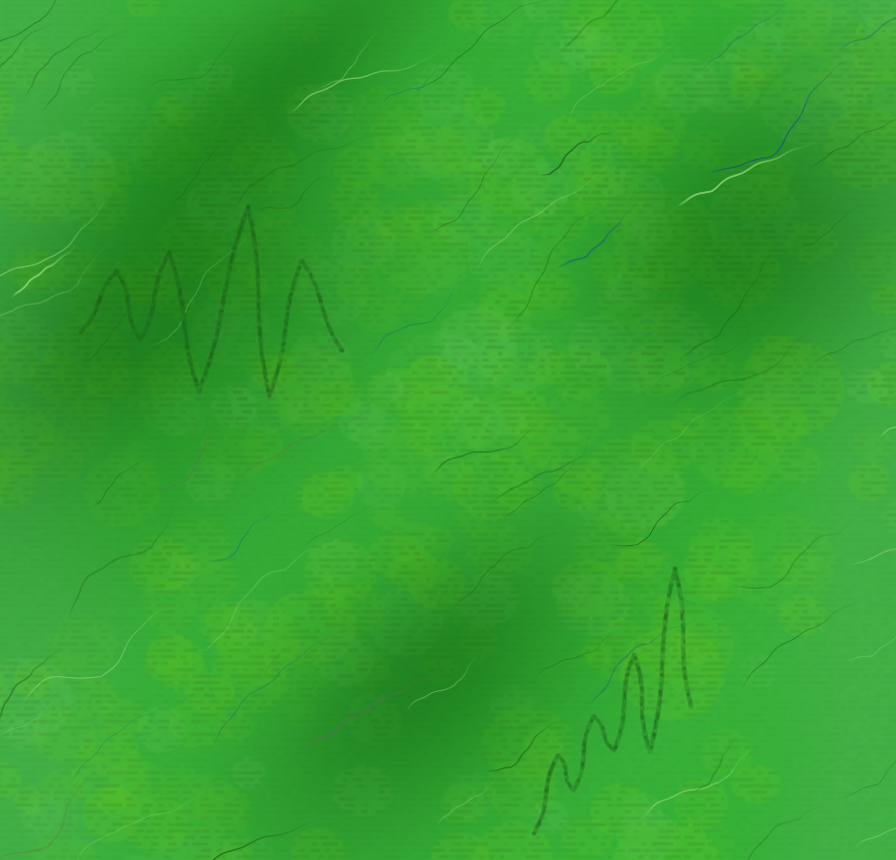
A WebGL 1 fragment shader for this background:

```glsl
precision highp float;
uniform vec2 u_resolution;

const vec3 LEAF = vec3(0.205, 0.690, 0.205);
const vec3 MIST = vec3(0.255, 0.685, 0.270);
const vec3 LIME = vec3(0.36, 0.745, 0.14);
const vec3 PALE_DISC = vec3(0.36, 0.745, 0.31);
const vec3 SHADE = vec3(0.54, 0.73, 0.53);
const vec3 INK = vec3(0.09, 0.35, 0.08);
const vec3 CHALK = vec3(0.56, 0.84, 0.48);
const vec3 BLUE = vec3(0.08, 0.36, 0.46);
const vec3 MAUVE = vec3(0.40, 0.40, 0.33);
const float DISC_ALPHA = 0.25;
const float STROKE_WIDTH = 0.0006;
const float STROKE_ROWS = 9.0;
const float SCRIBBLE_WIDTH = 0.0022;
const float WEAVE_PITCH = 0.0075;
const float WEAVE_DEPTH = 0.085;
const float TILT = 0.7;

float hash(vec2 p) {
  vec3 q = fract(vec3(p.xyx) * 0.1031);
  q += dot(q, q.yzx + 33.33);
  return fract((q.x + q.y) * q.z);
}

float noise(vec2 p) {
  vec2 i = floor(p), f = fract(p);
  f = f * f * (3.0 - 2.0 * f);
  return mix(mix(hash(i), hash(i + vec2(1, 0)), f.x),
             mix(hash(i + vec2(0, 1)), hash(i + vec2(1, 1)), f.x), f.y);
}

vec2 turn(vec2 p, float a) {
  float c = cos(a), s = sin(a);
  return vec2(c * p.x + s * p.y, c * p.y - s * p.x);
}

// Soft elongated patch along the common tilt
float patchAt(vec2 p, vec2 centre, vec2 size) {
  vec2 q = turn(p - centre, TILT) / size;
  return exp(-dot(q, q));
}

// Likelihood of discs: dense along the diagonal, sparse in the corners
float discDensity(vec2 p) {
  float v = (p.y - 0.85 * p.x - 0.1) / 0.42;
  float gaps = patchAt(p, vec2(0.02, 0.32), vec2(0.18, 0.12))
             + patchAt(p, vec2(0.46, 0.08), vec2(0.18, 0.1))
             + patchAt(p, vec2(1.0, 0.72), vec2(0.22, 0.15))
             + patchAt(p, vec2(0.0, 1.0), vec2(0.12, 0.18))
             + patchAt(p, vec2(1.0, 0.05), vec2(0.18, 0.12));
  return (0.28 + 0.55 * exp(-v * v)) * (1.0 - min(gaps, 1.0));
}

vec4 discLayer(vec2 p, float cell, float seed, float px) {
  vec2 home = floor(p / cell);
  vec4 sum = vec4(0.0);
  for (int j = -1; j <= 1; j++) for (int i = -1; i <= 1; i++) {
    vec2 id = home + vec2(i, j), key = id + seed;
    vec2 centre = (id + vec2(hash(key), hash(key + 17.3))) * cell;
    float radius = cell * mix(0.25, 0.46, hash(key + 31.7));
    vec2 q = (p - centre) * vec2(1.0, mix(1.0, 1.25, hash(key + 5.1)));
    float cover = 1.0 - smoothstep(-px, px + 0.002, length(q) - radius);
    cover *= step(hash(key + 47.9), discDensity(centre));
    float alpha = cover * DISC_ALPHA * mix(0.4, 1.0, hash(key + 61.3));
    vec3 tint = mix(LIME, PALE_DISC, step(0.7, hash(key + 73.1)));
    sum = vec4(mix(sum.rgb, tint, alpha / max(alpha + sum.a, 0.001)), 1.0 - (1.0 - sum.a) * (1.0 - alpha));
  }
  return sum;
}

// Humped path of one thin stroke
float strokePath(float t, float humps, float phase) {
  float a = 3.1416 * humps * t + phase;
  return 0.10 * mix(abs(sin(a)), sin(a * 1.3), 0.5) + 0.006 * sin(t * 31.0 + phase * 4.0);
}

vec4 stroke(vec2 p, vec2 id, float px) {
  vec2 start = (id + vec2(hash(id + 3.7), hash(id + 9.2))) / STROKE_ROWS * vec2(1.15, 1.1) - vec2(0.12, 0.1);
  float span = mix(0.10, 0.25, hash(id + 14.6)), kind = hash(id + 28.4);
  vec2 q = turn(p - start, mix(0.5, 0.85, hash(id + 21.5))) / span;
  float humps = mix(0.9, 2.2, hash(id + 35.8)), phase = 6.28 * hash(id + 42.1);
  float y = strokePath(q.x, humps, phase);
  float slope = (strokePath(q.x + 0.01, humps, phase) - y) / 0.01;
  float d = abs(q.y - y) * span / sqrt(1.0 + slope * slope);
  float taper = smoothstep(0.0, 0.15, q.x) * (1.0 - smoothstep(0.4, 1.0, q.x));
  float width = STROKE_WIDTH * mix(0.6, 1.8, hash(id + 55.4));
  float alpha = (1.0 - smoothstep(width - 0.5 * px, width + 0.7 * px, d)) * taper;
  vec3 tint = kind < 0.5 ? INK : kind < 0.78 ? CHALK : kind < 0.89 ? BLUE : MAUVE;
  float strength = hash(id + 68.2);
  return vec4(tint, alpha * mix(0.25, 0.8, strength * strength));
}

// Zigzag corner: alternates up and down, swelling near the peak
vec2 corner(float i, vec2 start, vec2 advance, float height, float peak) {
  float swell = mix(0.3, 1.0, exp(-0.3 * (i - peak) * (i - peak)));
  float side = mod(i, 2.0) * 2.0 - 1.0;
  float jitter = (hash(vec2(i, peak)) - 0.5) * 0.7;
  return start + advance * (i + jitter) + vec2(0.0, side * height * swell);
}

float scribble(vec2 p, vec2 start, vec2 advance, float height, float peak, float px) {
  float d = 1.0;
  for (int k = 0; k < 8; k++) {
    vec2 a = corner(float(k), start, advance, height, peak);
    vec2 ab = corner(float(k) + 1.0, start, advance, height, peak) - a;
    float t = clamp(dot(p - a, ab) / dot(ab, ab), 0.0, 1.0);
    d = min(d, length(p - a - ab * t - vec2(0.003 * sin(6.2832 * t), 0.0)));
  }
  return 1.0 - smoothstep(SCRIBBLE_WIDTH - px, SCRIBBLE_WIDTH + 1.5 * px, d);
}

void main() {
  vec2 p = gl_FragCoord.xy / u_resolution.y;
  float px = 1.0 / u_resolution.y, right = u_resolution.x * px;

  // Misty borders around a clear green
  float mist = 1.0 - smoothstep(0.0, 0.2, min(p.x, right - p.x));
  float blotch = noise(turn(p, TILT) * vec2(4.0, 8.0) + 7.0);
  vec3 col = mix(LEAF, MIST, clamp(mist + 0.4 * blotch, 0.0, 1.0));

  // Translucent discs, largest first
  float veil = 0.0;
  for (int k = 0; k < 5; k++) {
    vec4 layer = discLayer(p, 0.135 - 0.017 * float(k), 19.0 * float(k) + 2.0, px);
    col = mix(col, layer.rgb, layer.a);
    veil = max(veil, layer.a);
  }

  // Broad shadows
  float shade = patchAt(p, vec2(0.17, 0.62), vec2(0.30, 0.19))
              + 0.75 * patchAt(p, vec2(0.32, 0.90), vec2(0.24, 0.08))
              + patchAt(p, vec2(0.87, 0.72), vec2(0.21, 0.16))
              + 0.9 * patchAt(p, vec2(0.50, 0.20), vec2(0.24, 0.13));
  shade = clamp(shade * (0.72 + 0.4 * blotch), 0.0, 1.0);
  col *= mix(vec3(1.0), SHADE, shade);

  // Woven dashes, stronger on the discs
  float row = floor(p.y / WEAVE_PITCH);
  float dash = smoothstep(0.25, 0.65, noise(vec2(p.x / 0.006 + 50.0 * hash(vec2(row, 4.0)), row)));
  float thread = 0.5 - 0.5 * cos(6.2832 * p.y / WEAVE_PITCH);
  col *= 1.0 - WEAVE_DEPTH * (dash * thread - 0.25) * (0.25 + 2.5 * veil);

  // Thin wavy strokes
  for (int j = 0; j < 9; j++) for (int i = 0; i < 9; i++) {
    vec4 s = stroke(p, vec2(i, j), px);
    col = mix(col, s.rgb, s.a);
  }

  // Grainy charcoal zigzags
  float marks = max(scribble(p, vec2(0.10, 0.65), vec2(0.036, -0.002), 0.12, 5.0, px),
                    scribble(p, vec2(0.62, 0.06), vec2(0.023, 0.025), 0.10, 7.0, px));
  col = mix(col, INK, marks * (0.15 + 0.55 * noise(p * 260.0)));

  gl_FragColor = vec4(col, 1.0);
}
```
